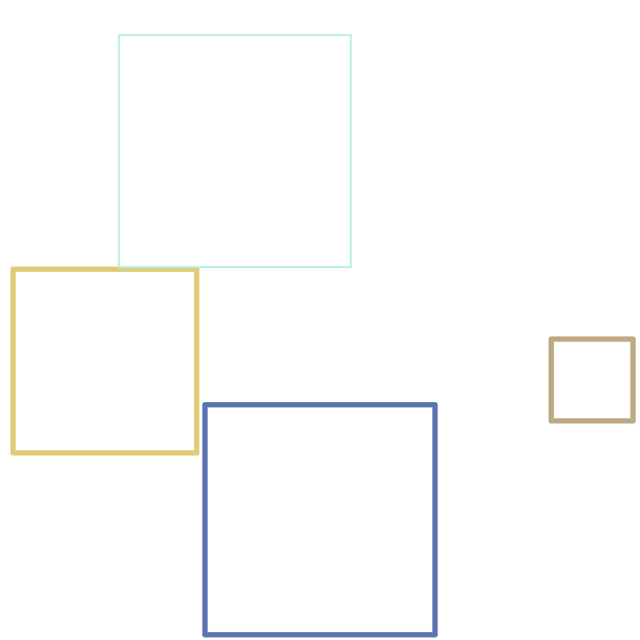
This background is drawn by a three.js fragment shader. Its source:

```glsl
varying vec2 vUv;

#define PAPER vec3(1.0)
#define YELLOW vec3(0.88, 0.80, 0.47)
#define BLUE vec3(0.36, 0.45, 0.70)
#define TAN vec3(0.74, 0.66, 0.52)
#define MINT vec3(0.71, 0.94, 0.89)
#define BOLD_STROKE 0.0083
#define FINE_STROKE 0.0030
#define EDGE_SOFTNESS 0.0011

// Signed distance to an axis-aligned square
float squareDistance(vec2 p, float halfSide) {
  vec2 d = abs(p) - halfSide;
  return length(max(d, 0.0)) + min(max(d.x, d.y), 0.0);
}

// Coverage of a square outline with round outer joins
float squareOutline(vec2 p, vec2 center, float halfSide, float stroke) {
  float d = abs(squareDistance(p - center, halfSide)) - 0.5 * stroke;
  return 1.0 - smoothstep(-EDGE_SOFTNESS, EDGE_SOFTNESS, d);
}

void main() {
  vec3 color = PAPER;

  // Bold frames
  color = mix(color, YELLOW, squareOutline(vUv, vec2(0.1639, 0.4359), 0.1435, BOLD_STROKE));
  color = mix(color, BLUE, squareOutline(vUv, vec2(0.5000, 0.1879), 0.1797, BOLD_STROKE));
  color = mix(color, TAN, squareOutline(vUv, vec2(0.9252, 0.4063), 0.0639, BOLD_STROKE));

  // Fine frame on top
  color = mix(color, MINT, squareOutline(vUv, vec2(0.3669, 0.7639), 0.1812, FINE_STROKE));

  gl_FragColor = vec4(color, 1.0);
}
```
